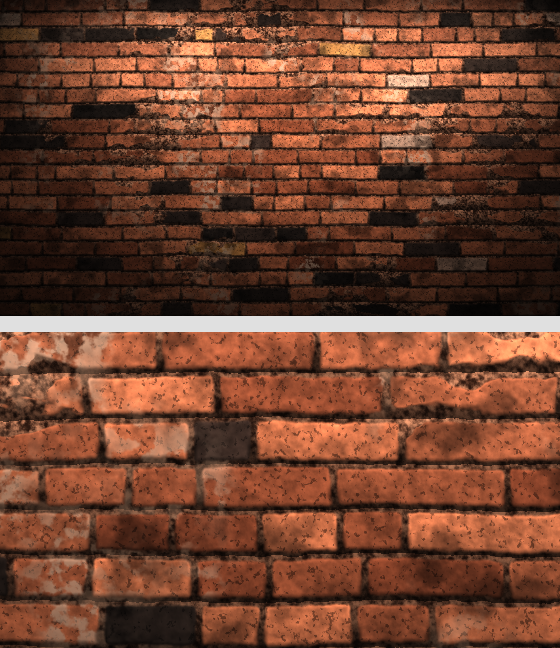
Top, the full canvas; bottom, a detail of the centre.
Reproduce this texture procedurally as a WebGL 1 fragment shader.

```glsl
precision highp float;
// Weathered brick wall lit by two warm lamps near the top, fading to dark edges.
// Courses are cut into jittered stretchers, some halved into headers; each brick
// is a noisy rounded box with its own firing, wear and grain, set in rough mortar.
uniform vec2 u_resolution;

float hash(vec2 p) {
  return fract(sin(dot(p, vec2(127.1, 311.7))) * 43758.55);
}

float noise(vec2 p) {
  vec2 i = floor(p), f = fract(p);
  f = f * f * (3.0 - 2.0 * f);
  return mix(mix(hash(i), hash(i + vec2(1.0, 0.0)), f.x),
             mix(hash(i + vec2(0.0, 1.0)), hash(i + 1.0), f.x), f.y);
}

float fbm(vec2 p) {
  float sum = 0.0, amp = 0.53;
  for (int i = 0; i < 4; i++) {
    sum += amp * noise(p);
    p = mat2(1.6, 1.2, -1.2, 1.6) * p + 7.3;
    amp *= 0.5;
  }
  return sum;
}

// Jittered position of vertical joint k in a course
float joint(float k, float row) {
  return k + 0.3 * (hash(vec2(k, row)) - 0.5);
}

float glow(vec2 p, vec2 center, vec2 radius) {
  vec2 d = (p - center) / radius;
  return exp(-dot(d, d));
}

void main() {
  vec2 p = gl_FragCoord.xy / u_resolution.y;
  float pixel = 1.0 / u_resolution.y;

  // Gentle sag of the courses and chipped outlines
  vec2 w = p + 0.007 * (vec2(noise(p * 9.0), noise(p * 7.0 + 31.0)) - 0.5);
  w += 0.005 * (vec2(fbm(p * 60.0), fbm(p * 60.0 + 19.0)) - 0.5);

  // Course, then brick between two joints
  float pitch = 0.0484;
  float v = w.y / pitch + 0.1;
  float row = floor(v);
  float u = w.x * 6.0 + 0.5 * mod(row, 2.0) + 0.4 * hash(vec2(row, 4.7));
  float k = floor(u);
  if (u < joint(k, row)) k -= 1.0;
  else if (u > joint(k + 1.0, row)) k += 1.0;
  float left = joint(k, row), right = joint(k + 1.0, row);
  vec2 id = vec2(k, row);

  // Some stretchers become two headers
  if (hash(id + 53.0) < 0.24) {
    float middle = mix(left, right, 0.4 + 0.2 * hash(id + 71.0));
    if (u < middle) right = middle;
    else { left = middle; id.x += 0.5; }
  }

  // Rounded box in canvas units, eaten away by patches of mortar
  vec2 q = vec2((u - 0.5 * (left + right)) / 6.0, (fract(v) - 0.5) * pitch);
  vec2 halfSize = vec2((right - left) / 12.0, 0.5 * pitch) - 0.0036;
  halfSize.y -= 0.0018 * hash(id + 5.0);
  vec2 e = abs(q) - halfSize + 0.004;
  float d = length(max(e, 0.0)) + min(max(e.x, e.y), 0.0) - 0.004;
  float grain = fbm(p * 150.0);
  float grit = fbm(mat2(0.8, 0.6, -0.6, 0.8) * p * 260.0);
  float blotch = fbm(p * vec2(22.0, 34.0) + id * 3.7);
  float patchy = fbm(p * 6.5 + 12.0);
  d += 0.026 * smoothstep(0.57, 0.78, patchy) * smoothstep(0.38, 0.62, blotch);
  float brick = 1.0 - smoothstep(-0.0008 - pixel, 0.0008 + pixel, d);

  // Firing: red clay, with charred, limewashed and ochre bricks
  float kind = hash(id + 17.0);
  float tone = hash(id + 29.0);
  float charLimit = 0.07 + 0.09 * smoothstep(0.65, 0.1, p.y);
  float charred = step(kind, charLimit);
  vec3 clay = mix(vec3(0.47, 0.225, 0.14), vec3(0.82, 0.45, 0.29), tone);
  if (charred > 0.5) clay = mix(vec3(0.10, 0.08, 0.07), vec3(0.21, 0.15, 0.125), tone);
  else if (kind > 0.95) clay = vec3(0.70, 0.52, 0.42);
  else if (kind > 0.93) clay = vec3(0.70, 0.45, 0.23);
  clay *= 0.45 + 0.6 * blotch + 0.55 * grain;
  clay *= 1.0 - 0.4 * smoothstep(0.60, 0.76, grit);

  // Soot stains and pale lime crust, heavier on some bricks
  clay *= 1.0 - 0.4 * smoothstep(0.54, 0.73, fbm(p * 18.0 + 43.0));
  float crust = smoothstep(0.52, 0.70, fbm(p * vec2(9.0, 6.0) + 67.0))
              * smoothstep(0.42, 0.62, fbm(p * 75.0 + 9.0));
  clay = mix(clay, vec3(0.80, 0.65, 0.54),
             0.75 * crust * hash(id + 83.0) * (1.0 - 0.8 * charred));

  // Lit upper arris and shaded lower arris
  float rim = smoothstep(-0.005, 0.0, d);
  float face = smoothstep(-0.6, 0.6, q.y / halfSize.y);
  clay *= 1.0 + rim * mix(-0.42, 0.22, face);

  // Grainy mortar, shadowed beneath each brick
  vec3 mortar = mix(vec3(0.14, 0.075, 0.05), vec3(0.72, 0.47, 0.34),
                    smoothstep(0.25, 0.75, 0.6 * grain + 0.4 * grit));
  mortar *= mix(0.38, 1.0, smoothstep(-0.022, 0.018, q.y));
  mortar *= 0.8 + 0.5 * smoothstep(0.5, 0.75, patchy);
  mortar = mix(mortar, vec3(0.68, 0.52, 0.41), 0.4 * crust);
  vec3 color = mix(mortar, clay, brick);

  // Two lamp pools over a broad wash; brightest areas turn pale
  float mid = 0.5 * u_resolution.x / u_resolution.y;
  float lamps = glow(p, vec2(mid - 0.34, 0.84), vec2(0.36, 0.20))
              + glow(p, vec2(mid + 0.50, 0.82), vec2(0.36, 0.24));
  float wash = glow(p, vec2(mid + 0.04, 0.60), vec2(0.78, 0.49));
  color *= 0.08 + 0.96 * wash + 0.68 * lamps;
  color += vec3(0.13, 0.12, 0.10) * lamps * brick * (1.0 - 0.7 * charred) * (0.4 + grain);
  color *= 1.0 - 0.45 * smoothstep(0.91, 1.02, p.y);
  gl_FragColor = vec4(color, 1.0);
}
```
